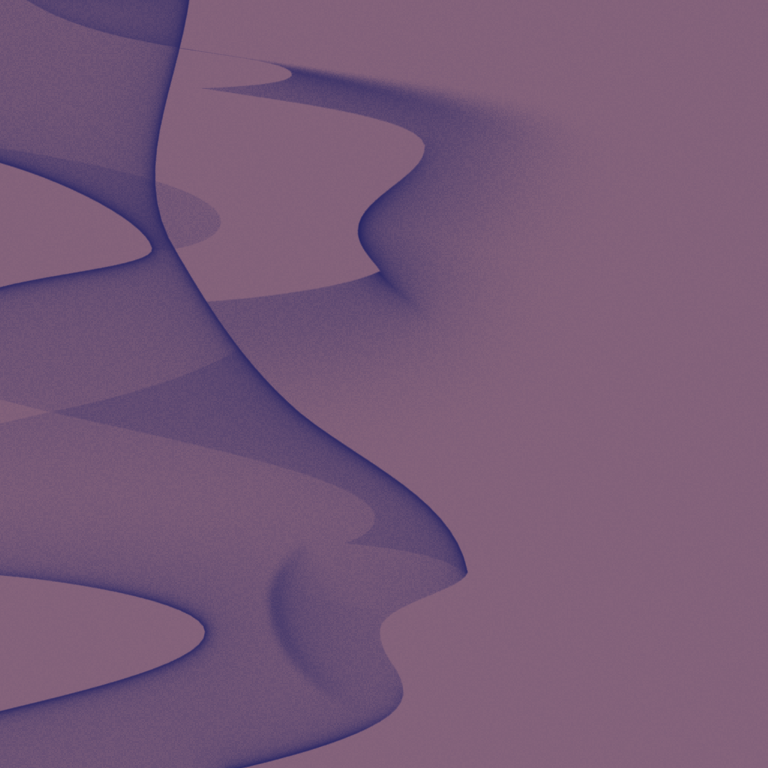
A three.js fragment shader for this background:

```glsl
// Translucent folded veils of indigo ink on a dusty mauve ground.
// Cubic paths give each fold an area and a distance; ink gathers at
// the edges, thins out away from them and breaks into fine grain.
varying vec2 vUv;

const vec3 MAUVE = vec3(.522, .388, .482);
const vec3 INDIGO = vec3(.155, .145, .39);
const float EDGE = .0015;  // half width of a smoothed edge
const float HAIR = .007;   // falloff of dark edge lines
const float GLOW = .045;   // falloff of broad edge shade
const float HAZE = .13;    // reach of the open shade
const float CELLS = 512.;  // grain cells across
const float GRAIN = .3;
const int STEPS = 14;      // straight pieces per curve

// Path state: pen, nearest distance, its side and place, inside sign
vec2 pen;
float dist, side, place, parity, count;

void moveTo(float x, float y) {
  pen = vec2(x, y); dist = 100.; side = 1.; place = 0.; parity = -1.; count = 0.;
}

void segment(vec2 b, float t0, float t1) {
  vec2 r = vUv - pen, e = b - pen;
  float h = clamp(dot(r, e) / dot(e, e), 0., 1.), d = length(r - e * h);
  if (d < dist) {
    dist = d;
    side = e.x * r.y < e.y * r.x ? -1. : 1.;
    place = mix(t0, t1, h);
  }
  if ((pen.y > vUv.y) != (b.y > vUv.y) && r.x < r.y * e.x / e.y) parity = -parity;
  pen = b;
}

void lineTo(float x, float y) { segment(vec2(x, y), count, count); }

void curveTo(float bx, float by, float cx, float cy, float dx, float dy) {
  vec2 a = pen, b = vec2(bx, by), c = vec2(cx, cy), d = vec2(dx, dy);
  for (int i = 1; i <= STEPS; i++) {
    float t = float(i) / float(STEPS), u = 1. - t;
    vec2 q = u*u*u*a + 3.*u*u*t*b + 3.*u*t*t*c + t*t*t*d;
    segment(q, count + t - 1. / float(STEPS), count + t);
  }
  count += 1.;
}

float area() { return smoothstep(-EDGE, EDGE, parity * dist); }
float rim(float line, float shade) { return line * exp(-dist / HAIR) + shade * exp(-dist / GLOW); }
float over(float a, float b) { return 1. - (1. - a) * (1. - clamp(b, 0., 1.)); }

float hash(vec2 p) {
  vec3 q = fract(p.xyx * .1031);
  q += dot(q, q.yzx + 33.33);
  return fract((q.x + q.y) * q.z);
}

// Right veil: pale hollow, upper wing and curled dark edge
float openVeil() {
  moveTo(.13, .607); lineTo(.13, .945); lineTo(.232, .9375);
  curveTo(.3, .927, .378, .918, .38, .904);
  curveTo(.383, .891, .313, .887, .264, .885);
  curveTo(.378, .866, .573, .846, .552, .801);
  curveTo(.544, .768, .466, .74, .466, .7);
  curveTo(.465, .678, .488, .659, .495, .647);
  curveTo(.449, .625, .339, .612, .267, .607);
  lineTo(.13, .607);
  float hollow = area(), haze = .3 * exp(-dist * dist / (HAZE * HAZE));
  moveTo(.232, .9375); curveTo(.39, .911, .59, .88, .8, .81);
  float soft = mix(.002, .045, place * place), s = -side * dist;
  float wing = .75 * (1. - smoothstep(.35, 1., place)) * exp(-max(s, 0.) / mix(.008, .05, place));
  float shade = over(haze, wing) * smoothstep(-soft, soft, s);
  moveTo(.552, .801);
  curveTo(.544, .768, .466, .74, .466, .7);
  curveTo(.465, .659, .521, .62, .573, .57);
  float curl = smoothstep(-.6, 1., place) * (1. - smoothstep(1.25, 2., place));
  curl *= .85 * exp(-dist / .013) + .22 * exp(-dist / .06);
  return over(shade, curl) * (1. - hollow);
}

// Left sheet: its ink and its coverage
vec2 sheetVeil() {
  moveTo(.248, 1.01);
  curveTo(.232, .883, .163, .772, .232, .668);
  curveTo(.267, .609, .313, .529, .391, .462);
  curveTo(.475, .395, .592, .349, .609, .255);
  float ink = over(.21 - .1 * exp(-pow(abs(vUv.y - .35) / .09, 2.)), rim(.72, .27));
  curveTo(.602, .229, .484, .212, .495, .173);
  curveTo(.497, .141, .527, .128, .525, .095);
  curveTo(.521, .052, .391, .017, .299, -.004);
  lineTo(-.1, -.1); lineTo(-.1, 1.01); lineTo(.248, 1.01);
  float cover = area();
  // Dark foot, soft crease, top corner, middle band, pale wedge
  moveTo(.525, .095); curveTo(.521, .052, .391, .017, .299, -.004);
  ink = over(ink, rim(.2 + .6 * smoothstep(0., .6, place), .2));
  moveTo(.404, .297);
  curveTo(.371, .271, .352, .245, .354, .212);
  curveTo(.358, .154, .404, .108, .469, .073);
  float s = side * dist, fade = sin(1.5708 * place) * smoothstep(-.014, .012, s);
  ink = over(ink, fade * (.4 * exp(-max(s, 0.) / .014) + .27 * exp(-max(s, 0.) / .08)));
  moveTo(.02, 1.01); curveTo(.078, .967, .156, .95, .25, .935);
  lineTo(.26, 1.01); lineTo(.02, 1.01);
  ink = over(ink, area() * (.24 + .2 * exp(-dist / .012)));
  moveTo(.065, .4635); curveTo(.156, .482, .26, .512, .313, .547);
  lineTo(.68, .547); lineTo(.68, .24); lineTo(.609, .252);
  curveTo(.573, .28, .508, .286, .449, .293);
  curveTo(.475, .301, .49, .313, .488, .329);
  curveTo(.482, .375, .26, .42, .065, .4635);
  ink = over(ink, .2 * area());
  moveTo(-.02, .485); lineTo(.065, .4635); lineTo(-.02, .444); lineTo(-.02, .485);
  return vec2(ink * (1. - .85 * area()), cover);
}

void main() {
  vec2 sheet = sheetVeil();
  float ink = mix(openVeil(), sheet.x, sheet.y);
  // Rounded flap, then two pale openings with dark outlines
  moveTo(-.06, .815); curveTo(.143, .79, .289, .75, .288, .711);
  curveTo(.286, .69, .254, .681, .224, .675); lineTo(-.06, .66); lineTo(-.06, .815);
  ink = over(ink, .18 * area());
  moveTo(-.06, .8); lineTo(0., .788); curveTo(.091, .762, .189, .711, .198, .677);
  curveTo(.203, .655, .078, .646, 0., .626); lineTo(-.06, .615); lineTo(-.06, .8);
  ink = over(ink, sheet.y * rim(.75, .2)) * (1. - area());
  moveTo(-.06, .255); lineTo(0., .251); curveTo(.117, .241, .267, .212, .267, .177);
  curveTo(.267, .138, .124, .104, 0., .074); lineTo(-.06, .06); lineTo(-.06, .255);
  ink = over(ink, sheet.y * rim(.4 + .4 * smoothstep(0., .8, place), .16)) * (1. - area());
  // Grain, strongest in half tones
  ink = clamp(ink + .02, 0., 1.);
  ink += GRAIN * (hash(floor(vUv * CELLS)) - .5) * sqrt(ink) * (1. - ink);
  gl_FragColor = vec4(mix(MAUVE, INDIGO, clamp(ink, 0., 1.)), 1.);
}
```
